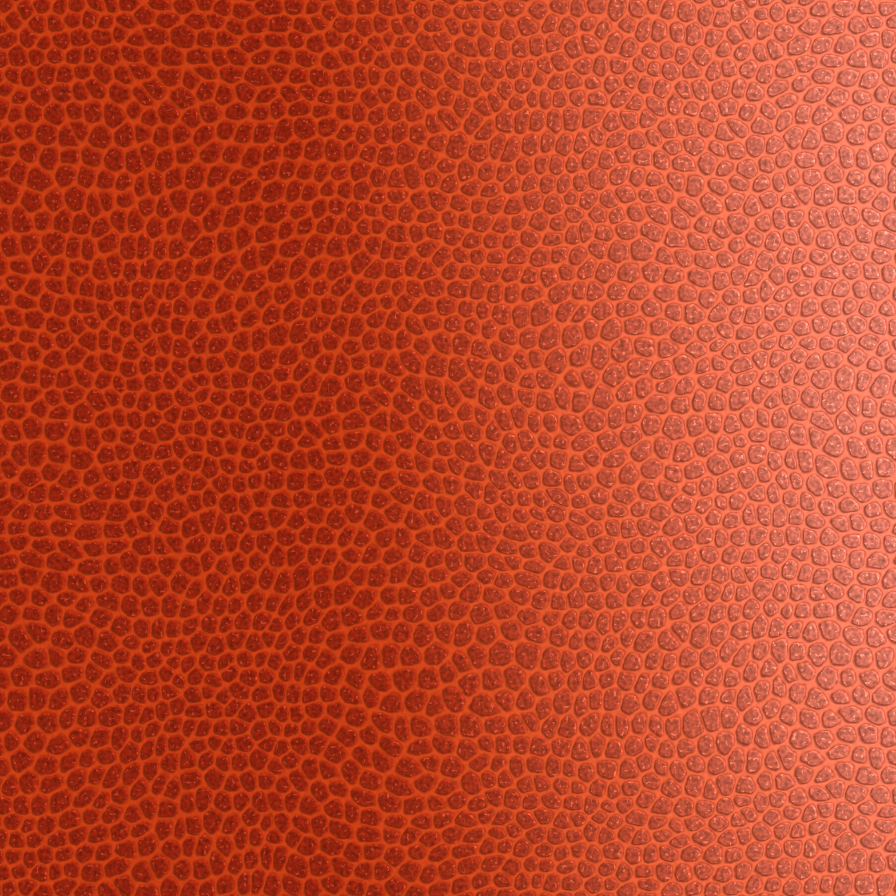
Give the GLSL for this texture, as a Shadertoy shader.

```glsl
// Pebbled orange leather: dark rounded pebbles parted by narrow bright ridges.
// Pebbles are rounded Voronoi cells on a jittered, staggered lattice, lit from
// the right, with fine gradient-noise grain and a soft sheen on the right side.

const float CELLS = 46.0;          // pebbles across the canvas
const float ROW_HEIGHT = 0.98;     // row spacing relative to column spacing
const float JITTER = 0.56;         // irregularity of the lattice
const float FINE_BEND = 0.28;      // local bending of the rows, in cells
const float BROAD_BEND = 1.5;      // wide bending of the rows, in cells
const float ROUNDNESS = 11.0;      // lower values round the corners more
const float CHANNEL = 0.030;       // half width of the channel floor, in cells
const float SLOPE = 0.115;         // width of a pebble's flank, in cells
const float RELIEF = 0.25;         // strength of the side light
const float RIDGE = 0.15;          // brightness of the line between pebbles
const float GRAIN = 0.27;          // strength of the grain on the pebbles
const float GRAIN_SCALE = 250.0;   // grain and glints across the canvas
const vec2 LIGHT_DIR = vec2(0.80, 0.60);

const vec3 PEBBLE_SHADE = vec3(0.555, 0.130, 0.055);
const vec3 PEBBLE_SHEEN = vec3(0.850, 0.450, 0.370);
const vec3 CHANNEL_SHADE = vec3(0.690, 0.210, 0.070);
const vec3 CHANNEL_SHEEN = vec3(0.920, 0.460, 0.350);
const vec3 CREASE = vec3(0.055, 0.055, 0.050);
const vec3 GLINT = vec3(0.25, 0.20, 0.17);

vec2 hash2(vec2 p) {
    vec3 q = fract(vec3(p.xyx) * vec3(0.1031, 0.1030, 0.0973));
    q += dot(q, q.yzx + 33.33);
    return fract((q.xx + q.yz) * q.zy);
}

float gradientDot(vec2 corner, vec2 offset) {
    float angle = 6.2832 * hash2(corner + 91.0).x;
    return dot(vec2(cos(angle), sin(angle)), offset);
}

float gradientNoise(vec2 p) {
    vec2 i = floor(p), f = fract(p);
    vec2 u = f * f * f * (f * (f * 6.0 - 15.0) + 10.0);
    vec2 e = vec2(1.0, 0.0);
    float low = mix(gradientDot(i, f), gradientDot(i + e, f - e), u.x);
    float high = mix(gradientDot(i + e.yx, f - e.yx), gradientDot(i + 1.0, f - 1.0), u.x);
    return mix(low, high, u.y);
}

vec2 noisePair(vec2 p) {
    return vec2(gradientNoise(p), gradientNoise(p + 40.0));
}

// Lattice cell that lies "offset" columns and rows away from p.
vec2 cellNear(vec2 p, vec2 offset) {
    float row = floor(p.y / ROW_HEIGHT) + offset.y;
    return vec2(floor(p.x - 0.5 * mod(row, 2.0)) + offset.x, row);
}

vec2 cellCentre(vec2 cell) {
    vec2 centre = cell + 0.5 + JITTER * (hash2(cell + 17.0) - 0.5);
    centre.x += 0.5 * mod(cell.y, 2.0);
    return centre * vec2(1.0, ROW_HEIGHT);
}

// x: 0 on the channel floor, 1 on top of a pebble; y: 1 midway between pebbles.
vec2 pebbleRelief(vec2 p) {
    vec2 nearest = vec2(0.0), home = vec2(0.0);
    float best = 100.0;
    for (int j = -1; j <= 1; j++)
    for (int i = -1; i <= 1; i++) {
        vec2 cell = cellNear(p, vec2(i, j));
        vec2 toCentre = cellCentre(cell) - p;
        float d = dot(toCentre, toCentre);
        if (d < best) { best = d; nearest = toCentre; home = cell; }
    }
    // A soft minimum of the distances to all borders rounds the corners.
    float sum = 0.0;
    for (int j = -2; j <= 2; j++)
    for (int i = -2; i <= 2; i++) {
        vec2 toCentre = cellCentre(cellNear(p, vec2(i, j))) - p;
        vec2 across = toCentre - nearest;
        float span = length(across);
        if (span > 0.01) {
            float border = dot(0.5 * (toCentre + nearest), across / span);
            sum += exp(-ROUNDNESS * border);
        }
    }
    float edge = -log(sum) / ROUNDNESS;
    float foot = CHANNEL + 0.04 * (hash2(home + 53.0).x - 0.5);
    return vec2(smoothstep(foot, foot + SLOPE, edge), 1.0 - smoothstep(-0.03, 0.09, edge));
}

void mainImage(out vec4 fragColor, in vec2 fragCoord) {
    vec2 uv = fragCoord / iResolution.y;
    vec2 screen = fragCoord / iResolution.xy;

    // Pebble relief on gently bent rows, with slightly uneven outlines
    vec2 p = uv * CELLS + 100.0;
    p += FINE_BEND * noisePair(uv * 12.0) + BROAD_BEND * noisePair(uv * 4.0 + 7.0);
    p += 0.08 * noisePair(uv * 110.0);
    vec2 relief = pebbleRelief(p);
    float height = relief.x;
    float facing = height - pebbleRelief(p + 0.11 * LIGHT_DIR).x;
    float flank = 4.0 * height * (1.0 - height);

    // Broad sheen, brightest a little above the middle of the right side
    float sheen = smoothstep(0.29, 1.05, screen.x + 0.09 * (screen.y - 0.5));
    sheen *= 1.08 - 0.6 * (screen.y - 0.58) * (screen.y - 0.58);
    sheen = max(sheen + 0.04 * gradientNoise(uv * 5.0 + 20.0), 0.0);

    // Base colours: red rises first, blue last, so the middle stays orange
    vec3 tint = pow(vec3(sheen), vec3(0.85, 1.0, 1.15));
    vec3 pebble = mix(PEBBLE_SHADE, PEBBLE_SHEEN, tint);
    vec3 channel = mix(CHANNEL_SHADE, CHANNEL_SHEEN, tint) * (1.0 + RIDGE * relief.y);
    vec3 colour = mix(channel, pebble, height);

    // Side light and the dark crease around each pebble
    colour *= 1.0 + RELIEF * facing;
    colour -= flank * CREASE * (0.25 + 1.6 * sheen);

    // Fine grain and small glints on the pebble tops
    float grain = gradientNoise(uv * GRAIN_SCALE);
    grain += 0.6 * gradientNoise(uv * GRAIN_SCALE * 0.55 + 30.0);
    float speck = gradientNoise(uv * GRAIN_SCALE * 0.9 + 60.0);
    speck += 0.5 * gradientNoise(uv * GRAIN_SCALE * 1.5 + 80.0);
    colour *= 1.0 + GRAIN * grain * mix(0.3, 1.0, height);
    colour += GLINT * height * smoothstep(0.20, 0.60, speck) * (0.6 + 0.4 * sheen);

    fragColor = vec4(clamp(colour, 0.0, 1.0), 1.0);
}
```
